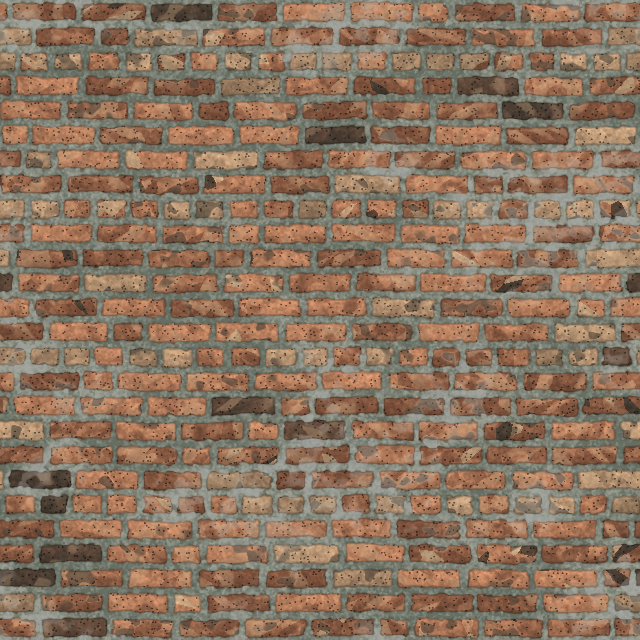
Give the GLSL for this texture, as a three.js fragment shader.

```glsl
// Weathered brick wall: 26 courses of stretchers, every sixth one of headers, in grey-green mortar.
varying vec2 vUv;

const float TAU = 6.2831853;
const float COURSES = 26.0;
const float HEADERS = 19.0;          // half-brick units across
const float SOFT = 0.0011;           // edge smoothing
const vec3 ORANGE = vec3(0.72, 0.50, 0.37);
const vec3 BROWN = vec3(0.46, 0.30, 0.22);
const vec3 TAN = vec3(0.72, 0.61, 0.48);
const vec3 CHAR = vec3(0.23, 0.21, 0.18);
const vec3 MORTAR_DARK = vec3(0.40, 0.43, 0.385);
const vec3 MORTAR_LIGHT = vec3(0.61, 0.62, 0.57);
const vec3 SALT = vec3(0.66, 0.67, 0.65);

float hash(vec2 p) {
  vec3 q = fract(p.xyx * vec3(0.1031, 0.1030, 0.0973));
  q += dot(q, q.yzx + 33.33);
  return fract((q.x + q.y) * q.z);
}

// Wrapping cellular noise: nearest distance, nearest cell value, smooth blend of values.
vec3 cells(vec2 p, vec2 period) {
  vec2 base = floor(p);
  float nearest = 9.0, id = 0.0, sum = 0.0, total = 0.0;
  for (int j = -1; j <= 1; j++) {
    for (int i = -1; i <= 1; i++) {
      vec2 cell = base + vec2(float(i), float(j));
      vec2 key = mod(cell, period);
      vec2 delta = cell + vec2(hash(key + 17.0), hash(key + 241.0)) - p;
      float d2 = dot(delta, delta);
      float value = hash(key + 91.0);
      float weight = exp(-6.0 * d2);
      if (d2 < nearest) { nearest = d2; id = value; }
      sum += weight * value;
      total += weight;
    }
  }
  return vec3(sqrt(nearest), id, sum / total);
}

vec3 noiseAt(vec2 uv, vec2 period) {
  return cells(uv * period, period);
}

// Layered sines with whole frequencies, so they wrap across.
float wave(float u, float phase) {
  return sin(TAU * (2.0 * u + phase)) * 0.5 + sin(TAU * (5.0 * u + phase * 3.0)) * 0.3
       + sin(TAU * (11.0 * u + phase * 7.0)) * 0.2;
}

float roundedBox(vec2 p, vec2 halfSize, float radius) {
  vec2 q = abs(p) - halfSize + radius;
  return length(max(q, 0.0)) + min(max(q.x, q.y), 0.0) - radius;
}

// Tone runs from dark brown to orange; kind picks the rarer tan and burnt bricks.
vec3 brickColor(float tone, float kind, float header) {
  vec3 color = mix(BROWN, ORANGE, smoothstep(0.0, 0.85, tone));
  float pale = step(0.90 - 0.28 * header, kind);
  color = mix(color, TAN * (0.78 + 0.28 * tone), 0.75 * pale);
  return mix(color, mix(CHAR, BROWN, 0.5 * tone), 0.85 * step(kind, 0.055));
}

void main() {
  // Course and brick layout
  float level = (1.0 - vUv.y + 0.0014 * wave(vUv.x, 0.13)) * COURSES;
  float course = mod(floor(level), COURSES);
  float header = 1.0 - step(0.5, abs(mod(course, 6.0) - 2.0));
  float rowSeed = hash(vec2(course, 7.0));
  float along = HEADERS * fract(vUv.x + rowSeed + 0.005 * wave(vUv.x, rowSeed));
  float span = mix(2.0, 1.0, header);
  float index = floor(along / span);
  float start = index * span;
  float width = min(span, HEADERS - start);   // the last stretcher is a half brick
  vec2 local = vec2((along - start - 0.5 * width) / HEADERS, (0.5 - fract(level)) / COURSES);
  vec2 brick = vec2(index + 3.0, course + 5.0);
  float seed = hash(brick);
  float kind = hash(brick + 57.0);

  // Noise layers
  float broad = noiseAt(vUv, vec2(9.0, 11.0)).z;
  float cloud = noiseAt(vUv, vec2(62.0, 74.0)).z;
  float rough = noiseAt(vUv, vec2(130.0)).z;
  float grain = noiseAt(vUv, vec2(290.0)).z;
  vec3 pit = noiseAt(vUv, vec2(150.0, 170.0));
  float slant = (hash(brick + 83.0) - 0.5) * 150.0;
  vec2 patchGrid = vec2(50.0, 38.0);
  vec2 patchPos = vUv * patchGrid + vec2(slant * local.y, 0.0) + floor(seed * 40.0);
  vec3 smear = cells(patchPos, patchGrid);

  // Brick outline with chipped edges
  vec2 halfSize = vec2(0.5 * width / HEADERS - 0.0048, 0.0137 + 0.0012 * (seed - 0.5));
  local.y += 0.001 * (kind - 0.5) + 0.02 * (seed - 0.5) * local.x;
  float dist = roundedBox(local, halfSize, 0.0042);
  dist += 0.0032 * (cloud - 0.5) + 0.0034 * (rough - 0.5);

  // Brick face: smeared patches, soot, pits and worn rim
  float tone = 0.15 + 0.7 * seed + 0.45 * (smear.y - 0.5) + 0.55 * (cloud - 0.5);
  float patchKind = mix(kind, smear.y, step(0.78, hash(brick + 129.0)));
  vec3 face = brickColor(clamp(tone, 0.0, 1.0), patchKind, header);
  face *= 0.83 + 0.2 * rough + 0.22 * grain;
  face = mix(face, TAN, 0.35 * smoothstep(0.62, 0.85, smear.z));
  face = mix(face, CHAR, 0.55 * smoothstep(0.68, 0.86, cloud) * step(0.45, kind));
  face *= 1.0 - 0.5 * step(0.72, pit.y) * (1.0 - smoothstep(0.12, 0.32, pit.x));
  face *= mix(0.72, 1.0, smoothstep(0.0, 0.0035, -dist));
  face *= 1.0 + 5.0 * local.y;

  // Mortar: sandy grain, pale patches and shade beside the bricks
  float sand = 0.42 + 0.8 * (grain - 0.5) + 0.6 * (rough - 0.5) + 0.7 * (broad - 0.5);
  vec3 mortar = mix(MORTAR_DARK, MORTAR_LIGHT, clamp(sand, 0.0, 1.0));
  mortar *= mix(0.86, 1.0, smoothstep(0.0, 0.0028, dist));

  // Salt bloom over both
  float bloom = smoothstep(0.56, 0.8, broad) * smoothstep(0.45, 0.75, cloud);
  vec3 color = mix(mix(face, SALT, 0.3 * bloom), mix(mortar, SALT, 0.6 * bloom),
                   smoothstep(-SOFT, SOFT, dist));
  gl_FragColor = vec4(color, 1.0);
}
```
